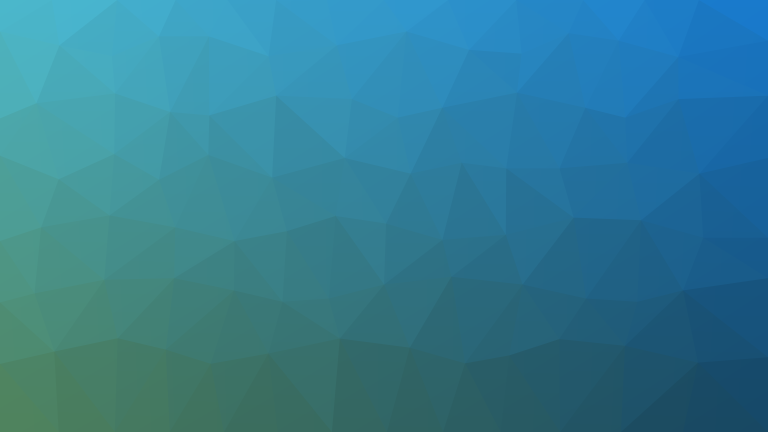
Give the GLSL for this background, as a WebGL 2 fragment shader.

```glsl
#version 300 es
precision highp float;

uniform vec2 u_resolution;
out vec4 outColor;

const vec2 LAST = vec2(13.0, 7.0);

// Sway of each row, top to bottom: x period, x crest, y period, y crest
const vec4 ROW_WAVE[8] = vec4[8](
    vec4(8.4, 2.5, 4.0, 0.0),
    vec4(7.0, 7.9, 3.4, 5.2),
    vec4(3.7, 6.1, 3.6, 7.2),
    vec4(5.7, 7.0, 2.15, 7.35),
    vec4(8.4, 3.6, 4.2, 4.1),
    vec4(6.3, 3.6, 5.4, 5.3),
    vec4(5.5, 7.3, 4.1, 4.1),
    vec4(18.0, 0.0, 4.0, 0.0));

float hash(vec2 p) {
    vec3 q = fract(vec3(p.xyx) * 0.1031);
    q += dot(q, q.yzx + 33.33);
    return fract((q.x + q.y) * q.z);
}

// Swaying grid point, with y downwards; outer points lie on the border
vec2 gridVertex(vec2 id, vec2 size) {
    vec4 wave = ROW_WAVE[int(id.y)];
    vec2 sway = cos(6.2832 * (id.x - wave.yw) / wave.xz) * vec2(0.23, 0.21);
    vec2 vertex = vec2(-0.0163, -0.04) + (id + sway) * vec2(0.0762, 0.1421);
    vertex = mix(vertex, vec2(0.0), lessThan(id, vec2(0.5)));
    vertex = mix(vertex, vec2(1.0), greaterThan(id, LAST - 0.5));
    return vertex * size;
}

// Four corner colours blended across the canvas
vec3 gradient(vec2 uv) {
    vec3 top = mix(vec3(0.30, 0.73, 0.81), vec3(0.09, 0.47, 0.80), uv.x);
    vec3 bottom = mix(vec3(0.31, 0.50, 0.34), vec3(0.08, 0.26, 0.37), uv.x);
    return mix(top, bottom, uv.y);
}

// Signed distance to the line through a and b, negative inside
float edgeDistance(vec2 p, vec2 a, vec2 b) {
    vec2 along = normalize(b - a);
    return dot(p - a, vec2(along.y, -along.x));
}

// Adds one facet as colour and coverage
void addFacet(inout vec4 sum, vec2 p, vec2 size, vec2 a, vec2 b, vec2 c) {
    float d = max(edgeDistance(p, a, b),
              max(edgeDistance(p, b, c), edgeDistance(p, c, a)));
    float coverage = clamp(0.5 - d * u_resolution.y, 0.0, 1.0);
    vec2 centre = (a + b + c) / 3.0;
    vec3 color = gradient(mix(centre, p, 0.2) / size);
    color *= 1.0 + 0.04 * (hash(floor(centre / size * 300.0)) - 0.5);
    sum += vec4(color, 1.0) * coverage;
}

void main() {
    vec2 size = vec2(u_resolution.x / u_resolution.y, 1.0);
    vec2 uv = gl_FragCoord.xy / u_resolution;
    uv.y = 1.0 - uv.y;
    vec2 p = uv * size;
    vec2 home = floor((uv + vec2(0.0163, 0.04)) / vec2(0.0762, 0.1421));
    vec4 sum = vec4(0.0);

    // Split each nearby quad along its shorter diagonal
    for (int y = -1; y <= 1; y++) {
        for (int x = -1; x <= 1; x++) {
            vec2 id = home + vec2(x, y);
            if (any(lessThan(id, vec2(0.0))) ||
                any(greaterThan(id, LAST - 1.0))) continue;
            vec2 a = gridVertex(id, size);
            vec2 b = gridVertex(id + vec2(1.0, 0.0), size);
            vec2 c = gridVertex(id + vec2(1.0, 1.0), size);
            vec2 d = gridVertex(id + vec2(0.0, 1.0), size);
            if (distance(a, c) < distance(b, d)) {
                addFacet(sum, p, size, a, b, c);
                addFacet(sum, p, size, a, c, d);
            } else {
                addFacet(sum, p, size, a, b, d);
                addFacet(sum, p, size, b, c, d);
            }
        }
    }

    vec3 color = sum.a > 0.001 ? sum.rgb / sum.a : gradient(uv);
    outColor = vec4(color, 1.0);
}
```
